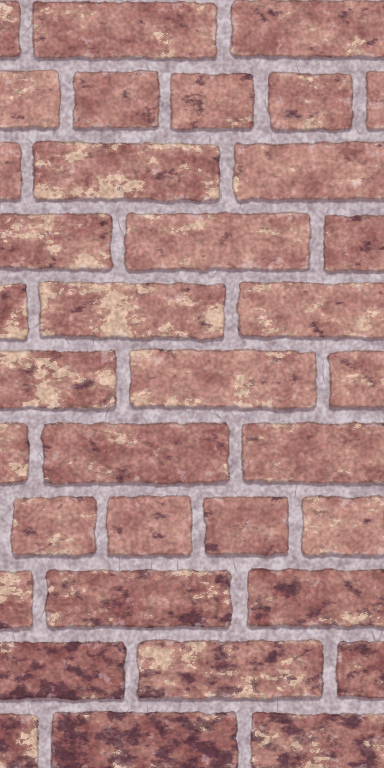
This texture is drawn by a WebGL 1 fragment shader. Its source:

```glsl
precision highp float;
// Weathered red brick wall: stretcher rows, two header rows, pale rough mortar.

uniform vec2 u_resolution;

// Layout, in canvas widths; y runs down from the top
const float ROW_PITCH = 0.1854;
const float ROW_START = 0.0172;
const float BRICK_PITCH = 0.518;
const float HEADER_PERIOD = 6.0;   // every sixth row is laid in headers
const float FIRST_JOINT = 0.065;
const float BOND_SHIFT = 0.229;    // sideways shift of odd rows
const float ROW_DRIFT = 0.005;
const float HEADER_SHIFT = 0.12;
const float HEADER_DRIFT = 0.0099;
const vec2 JOINT = vec2(0.033, 0.035);
const float CORNER = 0.014;
const float EDGE_ROUGHNESS = 0.009;
const float SHADOW_DROP = 0.008;

// Wear
const float LIME_LEAST = 0.38;     // noise level where lime starts, cleanest brick
const float LIME_MOST = -0.04;     // the same, most limed brick
const float GRAIN_STRENGTH = 0.13;

// Colours
const vec3 MORTAR_LIGHT = vec3(0.84, 0.79, 0.81);
const vec3 MORTAR_DARK = vec3(0.58, 0.50, 0.53);
const vec3 BRICK_ROSE = vec3(0.74, 0.55, 0.51);
const vec3 BRICK_RED = vec3(0.55, 0.34, 0.335);
const vec3 BRICK_BURNT = vec3(0.32, 0.20, 0.25);
const vec3 LIME_CREAM = vec3(0.86, 0.74, 0.65);
const vec3 SHADOW = vec3(0.33, 0.22, 0.26);

float hash(vec2 p) {
  vec3 q = fract(vec3(p.xyx) * 0.1031);
  q += dot(q, q.yzx + 33.33);
  return fract((q.x + q.y) * q.z);
}

float cornerSlope(vec2 cell, vec2 offset) {
  float angle = 6.2832 * hash(cell);
  return dot(vec2(cos(angle), sin(angle)), offset);
}

// Gradient noise, roughly -1 to 1
float noise(vec2 p) {
  vec2 i = floor(p), f = fract(p);
  vec2 s = f * f * f * (f * (f * 6.0 - 15.0) + 10.0);
  vec2 e = vec2(1.0, 0.0);
  float top = mix(cornerSlope(i, f), cornerSlope(i + e, f - e), s.x);
  float low = mix(cornerSlope(i + e.yx, f - e.yx), cornerSlope(i + 1.0, f - 1.0), s.x);
  return 1.4 * mix(top, low, s.y);
}

float fbm(vec2 p) {
  float sum = 0.0, amplitude = 0.55;
  for (int i = 0; i < 5; i++) {
    sum += amplitude * noise(p);
    p = mat2(1.6, 1.2, -1.2, 1.6) * p + 17.3;
    amplitude *= 0.6;
  }
  return sum;
}

// Signed distance to the brick of this cell; also gives its id and header flag
float brickDistance(vec2 p, out vec2 id, out float header) {
  float v = (p.y + ROW_START) / ROW_PITCH;
  float row = floor(v);
  header = 1.0 - step(0.5, abs(mod(row, HEADER_PERIOD) - 1.0));
  float pitch = BRICK_PITCH * mix(1.0, 0.49, header);
  float joint = FIRST_JOINT + ROW_DRIFT * row + BOND_SHIFT * mod(row, 2.0)
              + header * (HEADER_SHIFT + HEADER_DRIFT * row);
  float u = (p.x - joint) / pitch;
  id = vec2(floor(u) + 40.0, row + 40.0);
  vec2 size = vec2(pitch, ROW_PITCH);
  vec2 jitter = vec2(hash(id + 3.1), hash(id + 7.7)) - 0.5;
  vec2 local = (fract(vec2(u, v)) - 0.5) * size - jitter * vec2(0.008, 0.005);
  local.y += local.x * 0.03 * (hash(id + 11.3) - 0.5);
  vec2 halfSize = 0.5 * (size - JOINT) - 0.003 * hash(id + 19.0);
  vec2 d = abs(local) - halfSize + CORNER;
  return length(max(d, 0.0)) + min(max(d.x, d.y), 0.0) - CORNER;
}

void main() {
  float pixel = 1.0 / u_resolution.x;
  vec2 p = vec2(gl_FragCoord.x, u_resolution.y - gl_FragCoord.y) * pixel;
  float soft = max(pixel, 0.0025);

  // Slight bow of the middle rows and ragged outlines
  vec2 laid = p;
  laid.y += 0.015 * exp(-pow((p.y - 1.0) / 0.28, 2.0));
  laid += EDGE_ROUGHNESS * vec2(fbm(p * 18.0), fbm(p * 18.0 + 51.0));
  vec2 id, otherId;
  float header, otherHeader;
  float d = brickDistance(laid, id, header);
  float above = brickDistance(laid - vec2(0.0, SHADOW_DROP), otherId, otherHeader);
  float brickMask = 1.0 - smoothstep(-soft, soft, d);

  // Mortar: sandy grain, hairline cracks and shade under the bricks
  float grain = noise(p * 100.0) + 0.6 * noise(p * 61.0 + 8.0);
  float sand = fbm(p * 24.0 + 9.0);
  float paleness = 0.64 + 0.65 * sand + 0.3 * grain;
  vec3 mortar = mix(MORTAR_DARK, MORTAR_LIGHT, clamp(paleness, 0.0, 1.0));
  float crack = 1.0 - smoothstep(0.0, 0.05, abs(noise(p * vec2(13.0, 7.0) + 4.0)));
  mortar = mix(mortar, MORTAR_DARK * 0.8, 0.5 * crack * smoothstep(-0.1, 0.4, sand));
  mortar = mix(mortar, SHADOW, 0.5 * (1.0 - smoothstep(-0.003, 0.004, above)));

  // Brick body: own tone, burnt blotches that grow toward the bottom
  vec2 seed = id * 5.37;
  float tone = hash(id + 23.0);
  float age = smoothstep(1.35, 1.95, p.y);
  float clay = fbm(p * vec2(9.0, 14.0) + seed);
  float blotch = fbm(p * vec2(15.0, 24.0) + seed + 31.0);
  float warmth = 0.42 + 0.4 * tone + 0.2 * header - 0.3 * age + 0.9 * clay;
  vec3 brick = mix(BRICK_RED, BRICK_ROSE, clamp(warmth, 0.0, 1.0));
  brick = mix(brick, BRICK_BURNT, 0.75 * smoothstep(0.15, 0.55, blotch + 0.35 * age - 0.12 * tone));

  // Lime in ragged patches with a thin wash around them, more on some bricks
  float lime = fbm(p * vec2(9.0, 16.0) + seed + 73.0) + 0.45 * fbm(p * vec2(38.0, 52.0) + seed);
  lime += 0.12 * smoothstep(-0.025, 0.0, d);
  float limeLevel = mix(LIME_MOST, LIME_LEAST, hash(id + 41.0)) + 0.08 * header;
  limeLevel += 0.2 * (1.0 - smoothstep(0.1, 0.35, p.y)) + 0.08 * age;
  float wash = smoothstep(limeLevel - 0.3, limeLevel + 0.15, lime);
  float patches = smoothstep(limeLevel + 0.1, limeLevel + 0.24, lime);
  brick = mix(brick, LIME_CREAM, max(0.3 * wash, 0.88 * patches));

  // Pitted surface, dusty chips and a dark rim
  brick *= 1.0 + GRAIN_STRENGTH * grain + 0.16 * sand;
  float dust = smoothstep(0.3, 0.6, sand + 0.3 * smoothstep(-0.02, 0.0, d));
  brick = mix(brick, MORTAR_LIGHT, 0.4 * dust);
  brick *= 1.0 - 0.25 * smoothstep(-0.007, 0.0, d);

  gl_FragColor = vec4(clamp(mix(mortar, brick, brickMask), 0.0, 1.0), 1.0);
}
```
